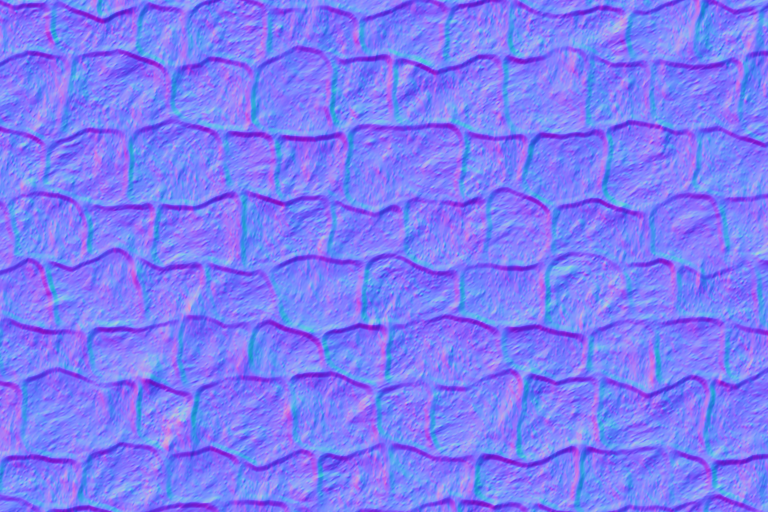
Write a WebGL 2 fragment shader that draws this texture map.

```glsl
#version 300 es
precision highp float;
// Tangent-space normal map of a rough stone wall laid in uneven courses.
// Rounded stones come from distances to kinked joints; cellular chips roughen
// the faces. Slopes of both height fields are encoded as colour.

uniform vec2 u_resolution;
out vec4 fragColor;

const float COURSES = 8.0;                  // courses per canvas height
const float STONE_ASPECT = 1.27;            // mean stone width / course height
const float JOINT_JITTER = 0.5;
const float JOINT_SLANT = 0.28;
const float CORNER_ROUNDING = 0.17;
const float BEVEL_WIDTH = 0.095;
const float BEVEL_HEIGHT = 0.042;
const float PILLOW_HEIGHT = 0.034;
const vec2 LIT_GAIN = vec2(0.5, 0.35);      // right and bottom bevels
const vec2 SHADE_GAIN = vec2(0.95, 1.3);    // left and top bevels
const float BEVEL_SHEAR = 0.35;             // turns side bevels teal and pink
const float BEVEL_VARIATION = 1.6;
const float GRAIN_HEIGHT = 0.066;
const float GRAIN_SCALE = 2.2;
const float GRAIN_GAIN = 0.52;
const float GRAIN_ANGLE = 0.95;
const float GRAIN_STRETCH = 1.35;
const float CHIP_SHARPNESS = 0.5;           // dents steeper than bumps
const float FACE_TILT = 0.12;
const vec2 FACE_LEAN = vec2(0.02, 0.03);
const float SAMPLE_STEP = 0.013;            // slope sampling, in courses

vec3 hash3(vec2 p) {
    vec3 q = fract(p.xyx * vec3(0.1031, 0.1030, 0.0973));
    q += dot(q, q.yxz + 33.33);
    return fract((q.xxy + q.yzz) * q.zyx);
}

float smoothMin(float a, float b, float k) {
    float h = max(k - abs(a - b), 0.0) / k;
    return min(a, b) - h * h * k * 0.25;
}

// Zigzag between -0.5 and 0.5 with period one
float zigzag(float t) {
    return abs(2.0 * fract(t) - 1.0) - 0.5;
}

// Height of the kinked joint below a course
float bedJoint(float row, float x) {
    float shift = 0.24 * (hash3(vec2(row, 71.0)).x - 0.5);
    return row + shift + 0.24 * zigzag(0.27 * x + 0.38 * row)
        + 0.16 * zigzag(0.71 * x + 0.67 * row) + 0.015 * sin(5.7 * x + 7.3 * row);
}

// Position of the slanted joint left of a stone, in stone widths
float sideJoint(float row, float column, float y) {
    vec3 h = hash3(vec2(column, row) + 13.0);
    return column + 0.5 * mod(row, 2.0) + JOINT_JITTER * (h.x - 0.5)
        + JOINT_SLANT * (h.y - 0.5) * (y - row - 0.5)
        + 0.012 * sin(6.0 * y + 6.28 * h.z);
}

// Distance to the nearest joint (x) and the stone's cell (yz)
vec3 stone(vec2 p) {
    p += 0.022 * sin(p.yx * vec2(5.1, 4.3) + vec2(1.0, 2.6))
       + 0.009 * sin(p.yx * vec2(15.7, 13.9) + p * 3.0);
    float row = floor(p.y);
    if (p.y < bedJoint(row, p.x)) row -= 1.0;
    else if (p.y > bedJoint(row + 1.0, p.x)) row += 1.0;
    float u = p.x / STONE_ASPECT;
    float column = floor(u - 0.5 * mod(row, 2.0));
    if (u < sideJoint(row, column, p.y)) column -= 1.0;
    else if (u > sideJoint(row, column + 1.0, p.y)) column += 1.0;

    float beds = min(p.y - bedJoint(row, p.x), bedJoint(row + 1.0, p.x) - p.y);
    float sides = STONE_ASPECT * min(u - sideJoint(row, column, p.y),
                                     sideJoint(row, column + 1.0, p.y) - u);
    return vec3(smoothMin(beds, sides, CORNER_ROUNDING), column, row);
}

float stoneHeight(vec2 p) {
    float d = stone(p).x;
    return BEVEL_HEIGHT * smoothstep(0.0, BEVEL_WIDTH, d)
         + PILLOW_HEIGHT * smoothstep(0.0, 0.4, d);
}

// Cellular noise: one soft bump or dent per cell
float bumps(vec2 p) {
    vec2 cell = floor(p);
    float sum = 0.0;
    for (int j = -1; j <= 1; j++)
    for (int i = -1; i <= 1; i++) {
        vec2 c = cell + vec2(i, j);
        vec3 h = hash3(c);
        vec2 r = p - c - h.xy;
        float k = max(1.0 - dot(r, r), 0.0);
        sum += (h.z - 0.5) * k * k * k;
    }
    return sum;
}

// Diagonally stretched layers of creased chips
float grainHeight(vec2 p) {
    float c = cos(GRAIN_ANGLE), s = sin(GRAIN_ANGLE);
    p = mat2(c, -s, s, c) * p * vec2(1.0, GRAIN_STRETCH) * GRAIN_SCALE;
    p += 0.2 * sin(p.yx * 1.7);
    float sum = 0.0, amplitude = GRAIN_HEIGHT;
    for (int i = 0; i < 4; i++) {
        float b = bumps(p);
        sum += amplitude * (b - CHIP_SHARPNESS * abs(b));
        p = p * 2.1 + 17.3;
        amplitude *= GRAIN_GAIN;
    }
    return sum;
}

void main() {
    vec2 p = gl_FragCoord.xy / u_resolution.y * COURSES;
    vec2 dx = vec2(SAMPLE_STEP, 0.0), dy = dx.yx;
    vec2 bevel = vec2(stoneHeight(p - dx) - stoneHeight(p + dx),
                      stoneHeight(p + dy) - stoneHeight(p - dy)) / (2.0 * SAMPLE_STEP);
    vec2 grain = vec2(grainHeight(p - dx) - grainHeight(p + dx),
                      grainHeight(p + dy) - grainHeight(p - dy)) / (2.0 * SAMPLE_STEP);

    // Uneven bevel strength, then per-stone tilt and roughness
    bevel = max(bevel, 0.0) * LIT_GAIN + min(bevel, 0.0) * SHADE_GAIN;
    bevel += vec2(0.15 * min(bevel.y, 0.0), -BEVEL_SHEAR * bevel.x);
    bevel *= clamp(1.0 + BEVEL_VARIATION * bumps(p * 1.9 + 5.0), 0.4, 1.5);
    vec3 s = stone(p);
    vec3 h = hash3(s.yz + 41.0);
    float face = smoothstep(0.0, BEVEL_WIDTH, s.x);
    vec2 tilt = FACE_LEAN + FACE_TILT * (h.xy - 0.5);
    float roughness = mix(0.7, mix(0.75, 1.15, h.z), face);

    vec3 normal = normalize(vec3(bevel + tilt * face + grain * roughness, 1.0));
    fragColor = vec4(0.5 + 0.5 * normal, 1.0);
}
```
